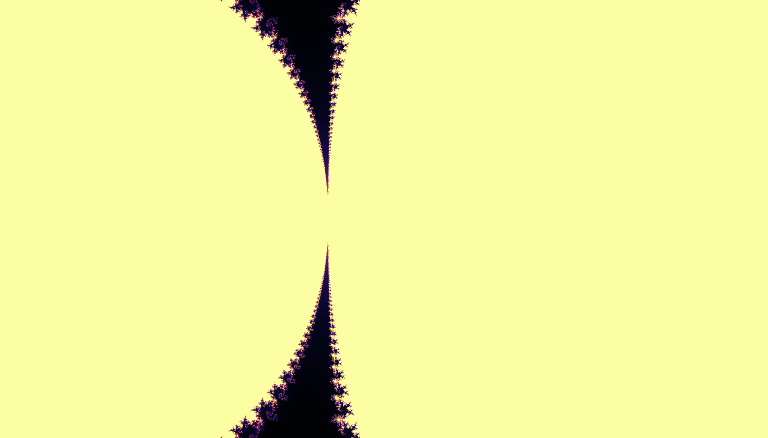
A Shadertoy shader for this background:

```glsl
// Draws the narrow valley between the two largest Mandelbrot lobes in ember colours.

const int MAX_STEPS = 150;
const int AA = 2;                             // samples per pixel side
const vec2 VIEW_CENTER = vec2(-0.699, 0.0);
const float VIEW_HEIGHT = 0.4;
const vec3 PALE_YELLOW = vec3(0.988, 0.998, 0.643);

// Black, violet, red, orange, yellow ramp as a polynomial in t
vec3 emberRamp(float t) {
    const vec3 k0 = vec3(0.0002, 0.0017, -0.0195);
    const vec3 k1 = vec3(0.1065, 0.5640, 3.9327);
    const vec3 k2 = vec3(11.6025, -3.9729, -15.9424);
    const vec3 k3 = vec3(-41.7040, 17.4364, 44.3541);
    const vec3 k4 = vec3(77.1629, -33.4024, -81.8073);
    const vec3 k5 = vec3(-71.3194, 32.6261, 73.2095);
    const vec3 k6 = vec3(25.1311, -12.2427, -23.0703);
    vec3 ramp = k0 + t*(k1 + t*(k2 + t*(k3 + t*(k4 + t*(k5 + t*k6)))));
    return clamp(ramp, 0.0, 1.0);
}

vec2 complexSquare(vec2 z) {
    return vec2(z.x*z.x - z.y*z.y, 2.0*z.x*z.y);
}

// Steps until the orbit of c leaves the disc of radius two
int escapeSteps(vec2 c, int maxSteps) {
    vec2 z = vec2(0.0);
    for (int i = 0; i < maxSteps; i++) {
        z = complexSquare(z) + c;
        if (dot(z, z) > 4.0) return i;
    }
    return maxSteps;
}

// Slow escapes glow; points that never escape are pale yellow
vec3 fractalColor(vec2 c, int maxSteps) {
    int steps = escapeSteps(c, maxSteps);
    if (steps == maxSteps) return PALE_YELLOW;
    float heat = float(steps) / float(maxSteps);
    return emberRamp(heat*heat);
}

vec2 toPlane(vec2 pixel, vec2 size) {
    return VIEW_CENTER + VIEW_HEIGHT * (pixel - 0.5*size) / size.y;
}

void mainImage(out vec4 fragColor, in vec2 fragCoord) {
    // Average a small grid of samples to smooth the edges
    vec3 color = vec3(0.0);
    for (int j = 0; j < AA; j++) {
        for (int i = 0; i < AA; i++) {
            vec2 offset = (vec2(i, j) + 0.5) / float(AA) - 0.5;
            vec2 c = toPlane(fragCoord + offset, iResolution.xy);
            color += fractalColor(c, MAX_STEPS);
        }
    }
    fragColor = vec4(color / float(AA*AA), 1.0);
}
```
